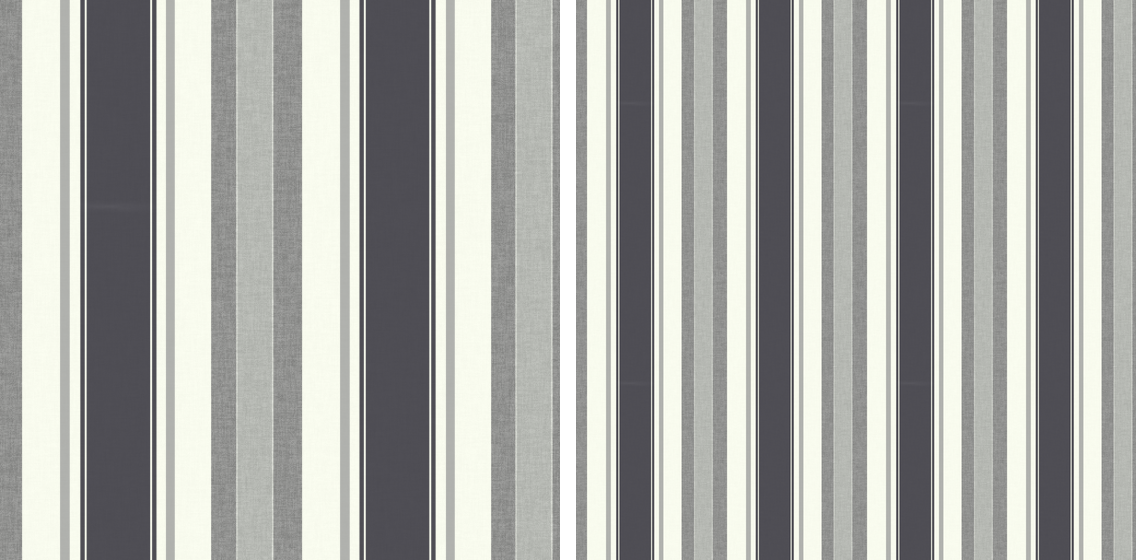
Left, the tile; right, the same tile 2 across and 2 down.
Write a WebGL 2 fragment shader that draws this pattern.

```glsl
#version 300 es
precision highp float;
// Vertical awning stripes in two repeats: a dark pinstriped band on cream,
// then a grey band with a pale centre. Each stripe is a wrapped interval,
// and wrapping value noise adds a woven grain and faint wear.

uniform vec2 u_resolution;
out vec4 fragColor;

const float REPEATS = 2.0;
const float PARTS = 384.0;   // stripe units in one repeat

const vec3 CREAM = vec3(0.975, 0.985, 0.935);
const vec3 CHARCOAL = vec3(0.308, 0.304, 0.330);
const vec3 GREY = vec3(0.570, 0.572, 0.565);
const vec3 SILVER = vec3(0.712, 0.722, 0.700);
const vec3 RIBBON = vec3(0.690, 0.695, 0.680);
const vec3 PALE_LINE = vec3(0.845, 0.855, 0.825);

float hash(vec2 p) {
    vec3 q = fract(p.xyx * vec3(0.1031, 0.1030, 0.0973));
    q += dot(q, q.yzx + 33.33);
    return fract((q.x + q.y) * q.z);
}

// Value noise from -1 to 1 that wraps over the given number of cells
float wrapNoise(vec2 uv, vec2 cells) {
    vec2 p = uv * cells;
    vec2 i = floor(p);
    vec2 f = smoothstep(0.0, 1.0, p - i);
    vec2 a = mod(i, cells);
    vec2 b = mod(i + 1.0, cells);
    float low = mix(hash(a), hash(vec2(b.x, a.y)), f.x);
    float high = mix(hash(vec2(a.x, b.y)), hash(b), f.x);
    return 2.0 * mix(low, high, f.y) - 1.0;
}

// Coverage of the stripe from start to end, wrapping at the repeat
float stripe(float x, float start, float end, float blur) {
    float middle = 0.5 * (start + end);
    float offset = mod(x - middle + 0.5 * PARTS, PARTS) - 0.5 * PARTS;
    float edge = abs(offset) - 0.5 * (end - start);
    return 1.0 - smoothstep(-blur, blur, edge);
}

// Upright and crosswise threads over a fine grain
float weave(vec2 uv) {
    float upright = wrapNoise(uv, vec2(420.0, 48.0));
    float crosswise = wrapNoise(uv + 0.37, vec2(64.0, 400.0));
    float grain = wrapNoise(uv + 0.71, vec2(512.0));
    return 0.35 * upright + 0.35 * crosswise + 0.5 * grain;
}

// Thin, faded horizontal scuff
float scuff(vec2 uv, vec2 centre, vec2 size) {
    vec2 d = (uv - centre) / size;
    return exp(-dot(d, d));
}

void main() {
    vec2 uv = gl_FragCoord.xy / u_resolution;
    float column = floor(uv.x * REPEATS);
    float x = fract(uv.x * REPEATS) * PARTS;
    float blur = 0.75 * REPEATS * PARTS / u_resolution.x;

    // The inner stripes sit slightly to the left in the second repeat
    float inner = x + 1.2 * column;

    // Grey band with a silver centre between pale lines
    float greyBand = stripe(x, 289.6, 414.3, blur);
    float silverBand = stripe(inner, 325.8, 373.0, blur);
    vec3 color = mix(CREAM, GREY, greyBand);
    color = mix(color, PALE_LINE, stripe(inner, 324.0, 375.0, blur));
    color = mix(color, SILVER, silverBand);

    // Ribbons on either side of the dark band
    float ribbons = stripe(x, 82.4, 95.6, blur) + stripe(x, 227.6, 239.7, blur);
    color = mix(color, RIBBON, ribbons);

    // Dark band with two pinstripes
    float darkBand = stripe(inner, 110.2, 214.6, blur);
    float pins = stripe(inner, 116.2, 118.8, blur) + stripe(inner, 206.0, 208.6, blur);
    color = mix(color, CHARCOAL, darkBand);
    color = mix(color, CREAM, pins);

    // Woven grain, strongest on the grey cloth
    float grainDepth = 0.012 + 0.058 * greyBand - 0.025 * silverBand;
    grainDepth *= 1.0 - 0.4 * darkBand - 0.4 * ribbons;
    color += grainDepth * weave(uv);

    // Faint wear across the first dark band
    float wear = scuff(uv, vec2(0.20, 0.631), vec2(0.07, 0.007));
    color += 0.035 * wear * darkBand * (0.7 + 0.3 * wrapNoise(uv, vec2(40.0, 160.0)));

    fragColor = vec4(clamp(color, 0.0, 1.0), 1.0);
}
```
